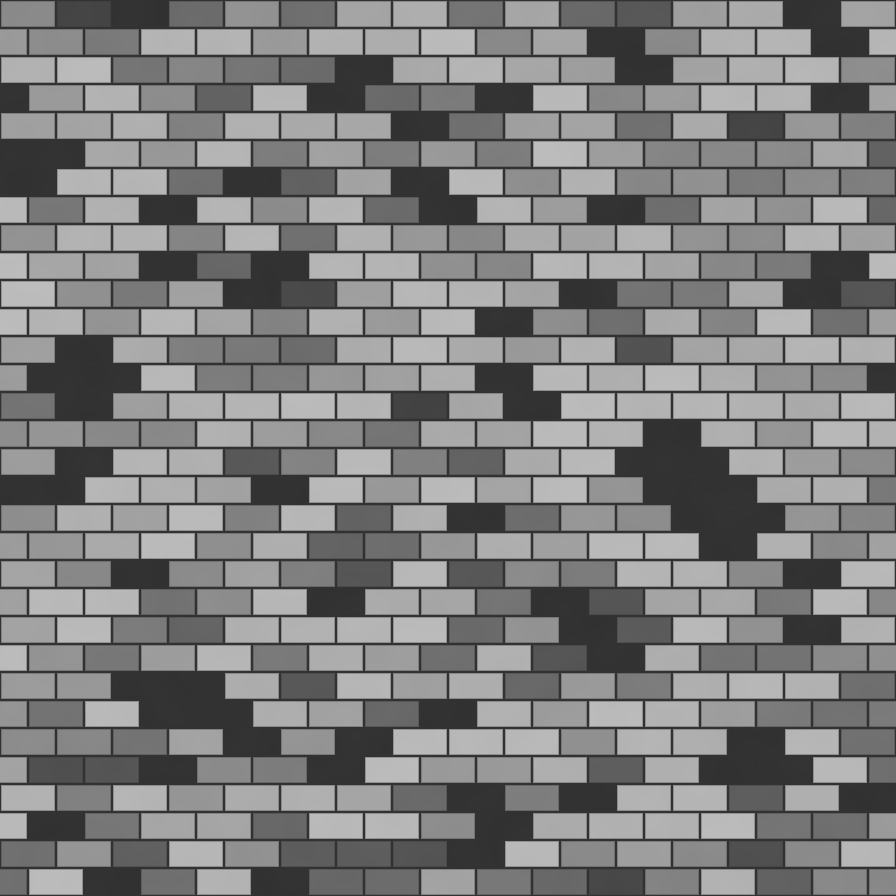
This pattern is drawn by a WebGL 2 fragment shader. Its source:

```glsl
#version 300 es
precision highp float;
// Running-bond brick wall: 16 bricks across, 32 courses, dark thin mortar.
// Each brick takes one grey from a hash blended with gradient noise, so dark
// bricks gather in loose clumps; a tone curve favours the lighter greys.

uniform vec2 u_resolution;
out vec4 outColor;

const vec2  BRICKS        = vec2(16.0, 32.0); // repeats across and up
const float MORTAR_WIDTH  = 0.0029;           // in canvas units
const vec3  MORTAR_COLOR  = vec3(0.196);
const vec3  DARK_BRICK    = vec3(0.196);
const vec3  LIGHT_BRICK   = vec3(0.74);
const float DARK_SHARE    = 0.12;             // fraction of fully dark bricks
const float TONE_CURVE    = 0.36;             // below 1 favours light bricks
const float CLUMP_SCALE   = 11.0;             // noise cells across the canvas
const float CLUMP_AMOUNT  = 0.8;
const float RANK_SLOPE    = 4.9;              // spreads the blend evenly over 0..1
const float WEAR_SCALE    = 24.0;
const float WEAR_AMOUNT   = 0.012;

// Integer hash of a lattice cell, 0..1
float hash(vec2 cell, uint seed) {
    uvec2 q = uvec2(ivec2(cell) + 4096);
    uint h = q.x * 1597334673u ^ q.y * 3812015801u ^ seed * 2798796415u;
    h = (h ^ (h >> 16)) * 2146121005u;
    h = (h ^ (h >> 15)) * 2221713035u;
    h ^= h >> 16;
    return float(h >> 8) / 16777216.0;
}

// Dot product of a corner's random unit gradient with the offset to it
float cornerSlope(vec2 cell, vec2 offset, uint seed) {
    float angle = 6.28319 * hash(cell, seed);
    return dot(vec2(cos(angle), sin(angle)), offset);
}

float gradientNoise(vec2 p, uint seed) {
    vec2 cell = floor(p);
    vec2 f = p - cell;
    vec2 w = f * f * f * (f * (f * 6.0 - 15.0) + 10.0);
    vec2 e = vec2(1.0, 0.0);
    float low  = mix(cornerSlope(cell, f, seed),
                     cornerSlope(cell + e.xy, f - e.xy, seed), w.x);
    float high = mix(cornerSlope(cell + e.yx, f - e.yx, seed),
                     cornerSlope(cell + e.xx, f - e.xx, seed), w.x);
    return mix(low, high, w.y);
}

// One flat grey for the whole brick
vec3 brickColor(vec2 brick, vec2 center) {
    float clump = CLUMP_AMOUNT * gradientNoise(center * CLUMP_SCALE + 0.37, 3u);
    float blend = hash(brick, 7u) - 0.5 + clump;
    float rank = 1.0 / (1.0 + exp(-RANK_SLOPE * blend));
    float tone = max(rank - DARK_SHARE, 0.0) / (1.0 - DARK_SHARE);
    return mix(DARK_BRICK, LIGHT_BRICK, pow(tone, TONE_CURVE));
}

void main() {
    vec2 uv = gl_FragCoord.xy / u_resolution;

    // Brick grid: every other course, from the lowest, shifts by half a brick
    vec2 grid = uv * BRICKS;
    float shift = 0.5 * (1.0 - mod(floor(grid.y), 2.0));
    grid.x += shift;
    vec2 brick = floor(grid);
    vec2 center = (brick + 0.5 - vec2(shift, 0.0)) / BRICKS;

    // Brick face with faint wear
    vec3 color = brickColor(brick, center);
    color += WEAR_AMOUNT * gradientNoise(uv * WEAR_SCALE, 11u);

    // Mortar joints, centred on the brick borders
    vec2 edgeDistance = (0.5 - abs(fract(grid) - 0.5)) / BRICKS;
    vec2 coverage = clamp((0.5 * MORTAR_WIDTH - edgeDistance) * u_resolution + 0.5, 0.0, 1.0);
    color = mix(color, MORTAR_COLOR, max(coverage.x, coverage.y));

    outColor = vec4(color, 1.0);
}
```
